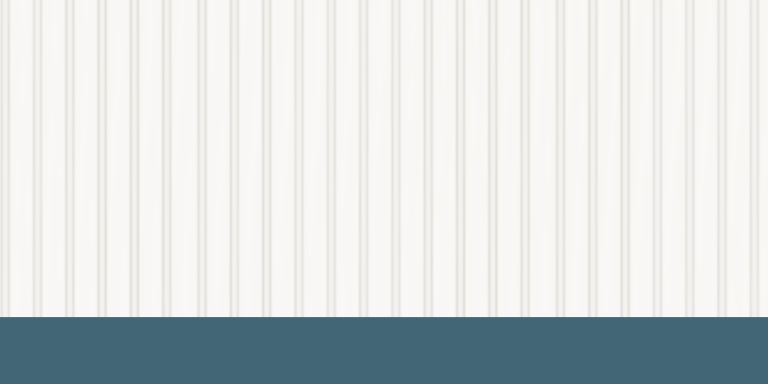
Write a Shadertoy shader that draws this texture.

```glsl
// Off-white beadboard wall above a flat slate-blue band.
// Panels of equal boards repeat sideways; each board joint is a bead between
// two soft grooves, with a hashed tint per joint and faint sine-wave wear.

#define BAND_HEIGHT   0.174    // share of canvas height
#define PANEL_WIDTH   0.4667   // shares of canvas width from here on
#define PANEL_START   0.2632
#define BOARD_PITCH   0.04206
#define BOARD_COUNT   11.0
#define GROOVE_OFFSET 0.0046   // from bead centre to groove centre
#define GROOVE_WIDTH  0.0020
#define WALL_COLOR    vec3(0.975, 0.970, 0.962)
#define COOL_GROOVE   vec3(0.890, 0.893, 0.880)
#define WARM_GROOVE   vec3(0.890, 0.880, 0.850)
#define BAND_COLOR    vec3(0.260, 0.400, 0.460)

float hash(float n) {
    return fract(sin(n * 12.9898 + 4.137) * 43758.5453);
}

// Soft groove profile, widened when a pixel is coarser than the groove
float groove(float distanceToLine, float pixel) {
    float width = max(GROOVE_WIDTH, 0.8 * pixel);
    float t = distanceToLine / width;
    return GROOVE_WIDTH / width * exp(-t * t);
}

// Gentle vertical streaks from layered sines
float wear(vec2 p) {
    return sin(p.x * 310.0 + 2.0 * sin(p.y * 5.0))
         + 0.6 * sin(p.x * 173.0 - p.y * 9.0)
         + 0.4 * sin(p.x * 89.0 + p.y * 23.0);
}

vec3 beadboard(vec2 uv, float pixel) {
    // Joint index within the panel; the last board takes the spare width
    float along = mod(uv.x - PANEL_START + 0.5 * BOARD_PITCH, PANEL_WIDTH);
    float joint = min(floor(along / BOARD_PITCH), BOARD_COUNT - 1.0);
    float x = along - (joint + 0.5) * BOARD_PITCH;

    // Two grooves of slightly different depth
    float left = groove(x + GROOVE_OFFSET, pixel) * mix(0.80, 1.05, hash(joint));
    float right = groove(x - GROOVE_OFFSET, pixel) * mix(0.80, 1.05, hash(joint + 31.0));
    float streak = wear(uv);
    float depth = (left + right) * (1.0 + 0.04 * streak);

    // Bead between the grooves sits in light shade
    float bead = 1.0 - smoothstep(0.5 * GROOVE_OFFSET, 1.4 * GROOVE_OFFSET, abs(x));
    vec3 color = WALL_COLOR - 0.018 * bead + 0.0015 * streak;
    vec3 grooveColor = mix(COOL_GROOVE, WARM_GROOVE, hash(joint + 67.0));
    return mix(color, grooveColor, clamp(depth, 0.0, 1.0));
}

void mainImage(out vec4 fragColor, in vec2 fragCoord) {
    vec2 uv = fragCoord / iResolution.xy;
    vec2 pixel = 1.0 / iResolution.xy;

    vec3 wall = beadboard(uv, pixel.x);
    float aboveBand = smoothstep(-0.5 * pixel.y, 0.5 * pixel.y, uv.y - BAND_HEIGHT);
    fragColor = vec4(mix(BAND_COLOR, wall, aboveBand), 1.0);
}
```
